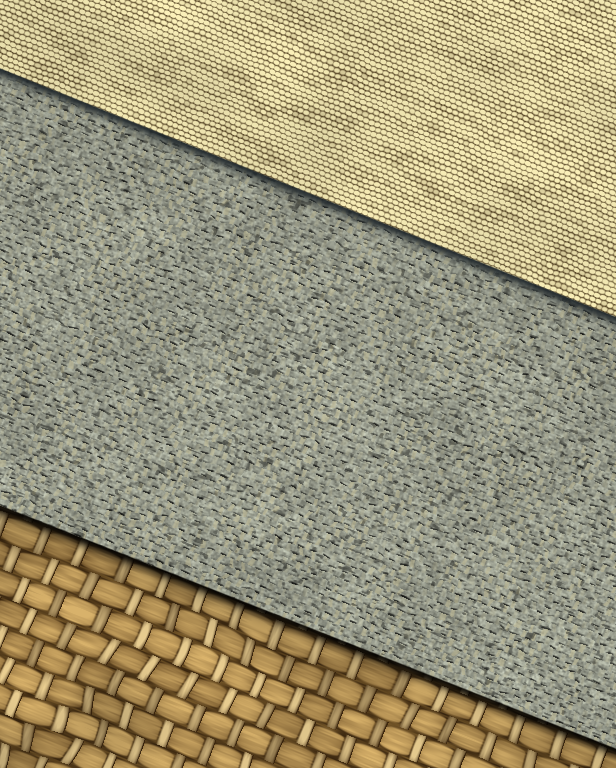
Reproduce this texture procedurally as a WebGL 1 fragment shader.

```glsl
precision highp float;
uniform vec2 u_resolution;

#define TILT 0.382
#define UPPER_EDGE vec2(0.911, -0.4035)
#define LOWER_EDGE vec2(0.342, -0.395)
#define LINEN_CELL vec2(0.0080, 0.0066)
#define TWEED_CELL vec2(0.0175, 0.0096)
#define CANE_CELL vec2(0.056, 0.035)
#define SHADOW_WIDTH 0.010

float hash(vec2 p) {
  vec3 q = fract(vec3(p.xyx) * 0.1031);
  q += dot(q, q.yzx + 33.33);
  return fract((q.x + q.y) * q.z);
}

float noise(vec2 p) {
  vec2 i = floor(p), f = fract(p);
  f = f * f * (3.0 - 2.0 * f);
  return mix(mix(hash(i), hash(i + vec2(1.0, 0.0)), f.x),
             mix(hash(i + vec2(0.0, 1.0)), hash(i + 1.0), f.x), f.y);
}

// Soft rounded bump across one thread, t in 0..1
float bump(float t) {
  float d = 2.0 * t - 1.0;
  return sqrt(max(0.0, 1.0 - d * d));
}

// Cream knots on a dark ground, in staggered rows
vec3 linen(vec2 q) {
  vec2 g = q / LINEN_CELL;
  g += 0.35 * (vec2(noise(q * 45.0), noise(q * 45.0 + 19.0)) - 0.5);
  g.x += 0.5 * mod(floor(g.y), 2.0);
  vec2 id = floor(g), f = fract(g) - 0.5;
  float knot = 1.0 - smoothstep(0.24, 0.66, length(f * vec2(0.88, 1.05)));
  float slub = noise(vec2(q.x * 28.0, q.y * 130.0));
  float light = knot * (0.80 + 0.35 * hash(id)) + 0.30 * (slub - 0.5);
  vec3 c = mix(vec3(0.34, 0.27, 0.15), vec3(0.95, 0.91, 0.70), clamp(light + 0.12, 0.0, 1.0));
  return c * (0.93 + 0.12 * noise(q * 12.0));
}

// Grey mixed yarns with short dark gaps and pale upright threads
vec3 tweed(vec2 q) {
  vec2 g = q / TWEED_CELL;
  g += 0.45 * (vec2(noise(q * 60.0), noise(q * 60.0 + 41.0)) - 0.5);
  float row = floor(g.y);
  g.x += 0.5 * mod(row, 2.0);
  vec2 id = floor(g), f = fract(g);
  float fibre = noise(q * vec2(230.0, 420.0));
  float fleck = noise(q * vec2(420.0, 300.0) + 71.0);
  vec3 c = mix(vec3(0.42, 0.43, 0.39), vec3(0.75, 0.77, 0.70), 0.55 * fibre + 0.45 * fleck);
  c *= 0.94 + 0.12 * hash(id);

  float upright = smoothstep(0.60, 0.72, f.x) * (1.0 - smoothstep(0.88, 1.0, f.x));
  float pale = 0.25 + 0.35 * step(0.55, hash(vec2(id.x, floor(row / 5.0))));
  c = mix(c, vec3(0.73, 0.71, 0.57), upright * pale);

  float gap = (1.0 - smoothstep(0.10, 0.30, f.y)) * smoothstep(0.0, 0.12, f.x)
            * (1.0 - smoothstep(0.45, 0.68, f.x));
  c *= 1.0 - gap * (0.18 + 0.55 * hash(id + 7.0));
  float pit = smoothstep(0.72, 0.92, noise(q * vec2(150.0, 260.0) + 13.0));
  c *= 1.0 - 0.38 * pit;
  return c * (0.97 + 0.09 * noise(q * 14.0));
}

// Thick split cane: long rows passing over and under upright binders
vec3 cane(vec2 q) {
  vec2 g = q / CANE_CELL;
  g += 0.30 * (vec2(noise(q * 13.0), noise(q * 11.0 + 5.0)) - 0.5);
  float row = floor(g.y);
  g.x += 0.5 * mod(row, 2.0);
  vec2 id = floor(g), f = fract(g);

  float arch = bump(clamp(f.x / 0.74, 0.0, 1.0));
  float halfHeight = 0.34 + 0.12 * arch;
  float across = abs(f.y - 0.5) / halfHeight;
  float over = (1.0 - smoothstep(0.82, 1.05, across)) * (1.0 - smoothstep(0.70, 0.77, f.x));
  float roundness = sqrt(max(0.0, 1.0 - across * across));
  float grain = noise(vec2(q.x * 45.0, q.y * 520.0));
  float split = noise(vec2(q.x * 15.0, g.y * 6.0));
  float tone = 0.25 + 0.35 * roundness + 0.24 * arch + 0.22 * (grain - 0.5)
             + 0.32 * (split - 0.5) + 0.26 * (hash(id) - 0.5);
  vec3 strand = mix(vec3(0.30, 0.20, 0.08), vec3(0.79, 0.65, 0.39), clamp(tone, 0.0, 1.0));

  float side = clamp((f.x - 0.74) / 0.24, 0.0, 1.0);
  float binderTone = bump(side) * (0.55 + 0.45 * bump(f.y));
  binderTone *= 0.65 + 0.55 * hash(id + 31.0);
  binderTone += 0.16 * (noise(q * vec2(480.0, 60.0)) - 0.5);
  vec3 binder = mix(vec3(0.22, 0.14, 0.05), vec3(0.84, 0.74, 0.52), clamp(binderTone, 0.0, 1.0));
  vec3 ground = mix(vec3(0.20, 0.13, 0.05), vec3(0.43, 0.32, 0.15), grain);
  vec3 c = mix(ground, binder, smoothstep(0.73, 0.79, f.x));
  return mix(c, strand, over) * (0.90 + 0.20 * noise(q * 9.0));
}

// Signed distance above a sloping edge
float above(vec2 p, vec2 edge) {
  return (p.y - edge.x - edge.y * p.x) / sqrt(1.0 + edge.y * edge.y);
}

float shade(float d) {
  float depth = max(-d, 0.0) / SHADOW_WIDTH;
  return 1.0 - 0.80 * exp(-depth * depth) - 0.10 * exp(-depth * 0.35);
}

void main() {
  vec2 p = gl_FragCoord.xy / u_resolution.y;
  float pixel = 1.0 / u_resolution.y;
  float ct = cos(TILT), st = sin(TILT);
  vec2 q = vec2(ct * p.x - st * p.y, st * p.x + ct * p.y);
  float upper = above(p, UPPER_EDGE), lower = above(p, LOWER_EDGE);

  // Three overlapping sheets, each shading the one beneath
  vec3 c = cane(q) * shade(lower);
  vec3 middle = mix(vec3(0.10, 0.13, 0.15), tweed(q), shade(upper));
  c = mix(c, middle, smoothstep(-pixel, pixel, lower));
  c = mix(c, linen(q), smoothstep(-pixel, pixel, upper));
  gl_FragColor = vec4(clamp(c, 0.0, 1.0), 1.0);
}
```
